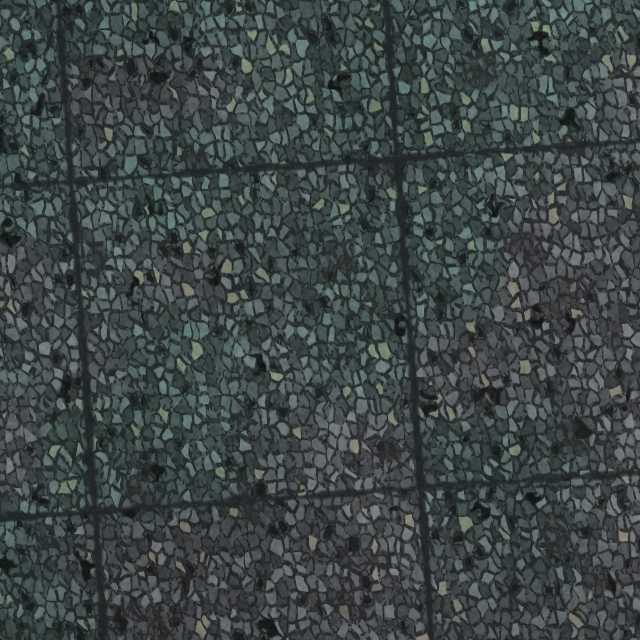
A Shadertoy shader for this texture:

```glsl
vec3 hash3(vec2 p) {
    vec3 q = fract(p.xyx * vec3(0.1031, 0.1030, 0.0973));
    q += dot(q, q.yxz + 33.33);
    return fract((q.xxy + q.yzz) * q.zyx);
}

float noise(vec2 p) {
    vec2 i = floor(p), f = fract(p);
    f = f * f * (3.0 - 2.0 * f);
    return mix(mix(hash3(i).x, hash3(i + vec2(1, 0)).x, f.x),
               mix(hash3(i + vec2(0, 1)).x, hash3(i + vec2(1, 1)).x, f.x), f.y);
}

// Voronoi stone: x = distance to its border, yz = random values of the stone
vec3 stone(vec2 p) {
    vec2 cell = floor(p), nearCell = cell, nearest = vec2(0);
    float best = 9.0;
    for (int y = -1; y <= 1; y++)
    for (int x = -1; x <= 1; x++) {
        vec2 c = cell + vec2(x, y);
        vec2 d = c + 0.08 + 0.84 * hash3(c).xy - p;
        if (dot(d, d) < best) {
            best = dot(d, d);
            nearest = d;
            nearCell = c;
        }
    }
    float border = 9.0;
    for (int y = -2; y <= 2; y++)
    for (int x = -2; x <= 2; x++) {
        if (x == 0 && y == 0) continue;
        vec2 c = nearCell + vec2(x, y);
        vec2 d = c + 0.08 + 0.84 * hash3(c).xy - p;
        border = min(border, dot(0.5 * (nearest + d), normalize(d - nearest)));
    }
    return vec3(border, hash3(nearCell + 71.0).xy);
}

void mainImage(out vec4 fragColor, in vec2 fragCoord) {
    vec2 uv = fragCoord / iResolution.xy;

    // Slightly skewed tile grid
    vec2 grid = vec2((uv.x + 0.072 * uv.y - 0.163) / 0.512,
                     (uv.y - 0.072 * uv.x - 0.190) / 0.518);
    vec2 tile = floor(grid);
    vec3 tileRnd = hash3(tile + 17.0);
    vec2 warp = vec2(noise(uv * 75.0), noise(uv * 75.0 + 40.0)) - 0.5;
    vec2 p = uv + 0.007 * warp + tileRnd.xy * 5.0;
    p.x += 0.12 * uv.y;

    // Cement with fine grit
    float patches = noise(uv * 13.0 + tileRnd.yz * 9.0);
    vec3 grit = stone(p * vec2(125.0, 88.0) + 31.0);
    float tone = 0.16 + 0.17 * grit.y * smoothstep(0.02, 0.25, grit.x);

    // Large stone chips, sparser where the cement lies bare
    vec3 chip = stone(p * vec2(66.0, 46.0));
    float bare = 0.14 * chip.z + 0.12 * smoothstep(0.72, 0.95, patches);
    float cover = smoothstep(0.01, 0.16, chip.x - bare);
    float chipTone = mix(0.23, 0.49, chip.y) + 0.06 * (noise(uv * 160.0) - 0.5);
    if (chip.z > 0.93) chipTone = 0.12;
    tone = mix(tone, chipTone, cover);

    // Scattered dark pits
    vec2 pitPos = p * vec2(22.0, 17.0);
    vec3 pitRnd = hash3(floor(pitPos) + 5.0);
    vec2 pitOffset = fract(pitPos) - 0.35 - 0.3 * pitRnd.xy + 0.45 * warp;
    float pit = step(0.91, pitRnd.z) * (1.0 - smoothstep(0.14, 0.30, length(pitOffset)));
    tone = mix(tone, 0.08, 0.9 * pit);

    // Broad light variation and grain
    tone *= 0.91 + 0.20 * noise(uv * 5.0 + 3.0) + 0.06 * (tileRnd.z - 0.5);
    tone += 0.05 * (noise(uv * 260.0) - 0.5);

    // Teal to violet tint, stronger teal at the upper left
    float teal = smoothstep(0.25, 0.8, noise(uv * 7.0 + 20.0) + 0.35 * (uv.y - uv.x));
    vec3 color = tone * mix(vec3(0.96, 0.99, 1.02), vec3(0.84, 1.04, 1.01), teal);
    color *= mix(vec3(1), vec3(1.10, 1.03, 0.90), step(0.95, chip.y) * cover);
    color = mix(color, vec3(0.19, 0.18, 0.19), 0.45 * smoothstep(0.78, 0.95, patches));

    // Worn dark joints
    vec2 joint = abs(grid - round(grid)) * 0.515 + 0.004 * (warp.yx + noise(uv * 30.0) - 0.5);
    vec2 line = 1.0 - smoothstep(vec2(0.002), vec2(0.0085, 0.0075), joint);
    line *= vec2(0.9, 0.62 + 0.3 * noise(uv * 6.0 + 50.0));
    color = mix(color, vec3(0.125, 0.14, 0.15), max(line.x, line.y));

    fragColor = vec4(color, 1.0);
}
```
